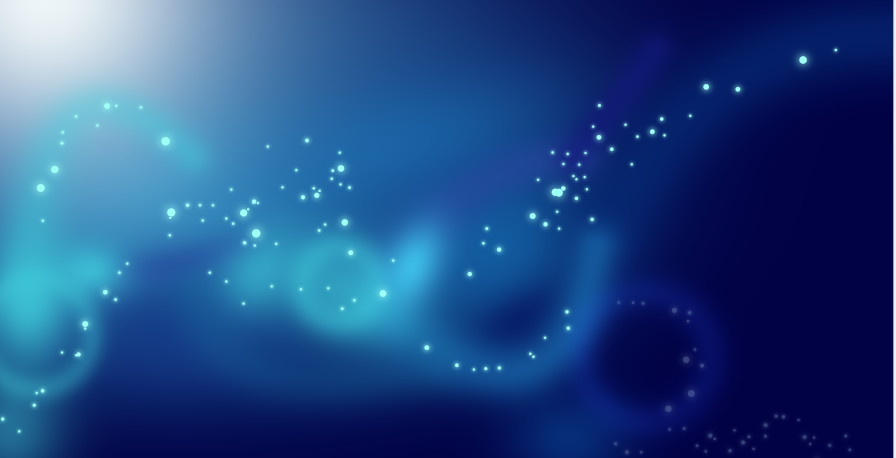
Reproduce this background procedurally as a WebGL 1 fragment shader.

```glsl
precision highp float;
// Abstract deep-blue backdrop: a pale light in the upper left, curling cyan
// ribbons and scattered sparks. Soft elliptical glows build the light, Bezier
// distances build the ribbons, and hashed points along curves build the sparks.
uniform vec2 u_resolution;

const float ASPECT = 1.954;

float hash(float n) {
  return fract(sin(n * 12.9898) * 43758.55);
}

vec2 bezier(vec2 a, vec2 b, vec2 c, float t) {
  return mix(mix(a, b, t), mix(b, c, t), t);
}

// Tilted elliptical glow, 1 at its centre
float glow(vec2 p, vec2 center, vec2 radius, float angle) {
  vec2 d = p - center;
  float s = sin(angle), k = cos(angle);
  d = vec2(k * d.x + s * d.y, k * d.y - s * d.x) / radius;
  return exp(-dot(d, d));
}

// Soft curve whose width runs from w0 to w1
float ribbon(vec2 p, vec2 a, vec2 b, vec2 c, float w0, float w1) {
  float best = 9.0;
  vec2 start = a;
  for (int i = 1; i <= 16; i++) {
    float t = float(i) / 16.0;
    vec2 end = bezier(a, b, c, t);
    vec2 e = end - start, q = p - start;
    float h = clamp(dot(q, e) / dot(e, e), 0.0, 1.0);
    float width = mix(w0, w1, t - (1.0 - h) / 16.0);
    best = min(best, length(q - e * h) / width);
    start = end;
  }
  return exp(-best * best);
}

float ring(vec2 p, vec2 center, float radius, float width) {
  float d = (length(p - center) - radius) / width;
  return exp(-d * d);
}

// Sparks scattered around a curve
float sparks(vec2 p, vec2 a, vec2 b, vec2 c, float spread, float count, float seed) {
  float light = 0.0, pixel = 1.0 / u_resolution.y;
  for (int i = 0; i < 36; i++) {
    float n = float(i);
    if (n >= count) break;
    float k = seed + n * 4.17;
    float angle = 6.2832 * hash(k + 1.3);
    vec2 offset = spread * hash(k + 2.1) * vec2(cos(angle), sin(angle));
    float d = length(p - bezier(a, b, c, (n + hash(k)) / count) - offset);
    float r = mix(0.003, 0.01, pow(hash(k + 3.7), 4.0));
    float core = 1.0 - smoothstep(r - pixel, r + pixel, d);
    light = max(light, max(core, 0.45 * exp(-d * d / (r * r * 3.0))));
  }
  return light;
}

void main() {
  vec2 uv = gl_FragCoord.xy / u_resolution;
  vec2 p = uv * vec2(ASPECT, 1.0);
  vec3 cyan = vec2(0.25, 0.82).xyy + vec3(0.0, 0.0, 0.05);
  vec3 violet = vec3(0.15, 0.28, 0.62);

  // Navy ground with broad blue and teal light
  vec3 col = vec3(0.005, 0.005, 0.27);
  vec2 e = (p - vec2(0.45, 0.62)) / vec2(0.9, 0.5);
  float body = dot(e, e);
  col = mix(col, vec3(0.06, 0.23, 0.51), exp(-body * body));
  col = mix(col, vec3(0.2, 0.42, 0.62), 0.65 * glow(p, vec2(0.45, 0.97), vec2(0.62, 0.3), 0.0));
  col = mix(col, vec3(0.17, 0.56, 0.76), 0.9 * glow(p, vec2(0.34, 0.58), vec2(0.4, 0.25), 0.0));
  col = mix(col, vec3(0.1, 0.42, 0.68), 0.7 * glow(p, vec2(0.85, 0.68), vec2(0.35, 0.12), 0.25));
  col = mix(col, vec3(0.07, 0.38, 0.64), 0.9 * glow(p, vec2(1.08, 0.46), vec2(0.2, 0.17), 0.5));
  col = mix(col, vec3(0.93, 0.96, 0.97), glow(p, vec2(0.1, 1.01), vec2(0.39, 0.37), 0.0));

  // Shadows below the flare and inside the curl
  col = mix(col, vec3(0.08, 0.22, 0.53), 0.7 * glow(p, vec2(0.38, 0.27), vec2(0.18, 0.13), 0.0));
  col = mix(col, vec3(0.02, 0.1, 0.4), 0.85 * glow(p, vec2(1.13, 0.29), vec2(0.12, 0.06), 0.55));

  // Long sweep from the right edge into the curl
  col = mix(col, vec3(0.02, 0.16, 0.45), 0.75 * ribbon(p, vec2(2.0, 0.92), vec2(1.55, 0.95), vec2(1.33, 0.5), 0.09, 0.09));
  col = mix(col, vec3(0.09, 0.4, 0.66), 0.75 * ribbon(p, vec2(1.3, 0.46), vec2(1.22, 0.0), vec2(0.84, 0.32), 0.05, 0.07));

  // Violet strand rising out of the central flare
  col = mix(col, violet, 0.65 * ribbon(p, vec2(0.88, 0.42), vec2(1.0, 0.64), vec2(1.27, 0.66), 0.07, 0.04));
  col = mix(col, vec3(0.07, 0.1, 0.48), 0.7 * ribbon(p, vec2(1.25, 0.66), vec2(1.33, 0.75), vec2(1.43, 0.89), 0.04, 0.04));
  col = mix(col, violet, 0.6 * ribbon(p, vec2(0.2, 0.41), vec2(0.36, 0.4), vec2(0.52, 0.46), 0.04, 0.04));

  // Cyan swirls and flares
  col = mix(col, cyan, 0.4 * ribbon(p, vec2(0.06, 0.35), vec2(0.08, 0.98), vec2(0.42, 0.66), 0.07, 0.04));
  col = mix(col, cyan, 0.75 * glow(p, vec2(0.06, 0.34), vec2(0.1, 0.15), 0.0));
  col = mix(col, cyan, 0.8 * glow(p, vec2(0.2, 0.41), vec2(0.08, 0.06), 0.0));
  col = mix(col, cyan, 0.35 * ring(p, vec2(0.08, 0.27), 0.12, 0.03));
  col = mix(col, cyan, 0.5 * glow(p, vec2(0.02, 0.06), vec2(0.12, 0.13), 0.0));
  col = mix(col, cyan, 0.55 * glow(p, vec2(0.56, 0.4), vec2(0.1, 0.08), 0.8));
  col = mix(col, cyan, 0.65 * glow(p, vec2(0.76, 0.36), vec2(0.16, 0.11), -0.5));
  col = mix(col, cyan, 0.4 * ring(p, vec2(0.74, 0.38), 0.08, 0.035));
  col = mix(col, vec3(0.25, 0.8, 0.95), 0.85 * glow(p, vec2(0.9, 0.42), vec2(0.1, 0.06), 1.1));
  col = mix(col, vec3(0.09, 0.4, 0.62), 0.35 * ribbon(p, vec2(0.42, 0.36), vec2(0.5, 0.08), vec2(0.95, 0.2), 0.06, 0.06));

  // Dim reflections in the lower right
  col += vec3(0.02, 0.05, 0.12) * ring(p, vec2(1.41, 0.22), 0.14, 0.04);
  col += vec3(0.02, 0.17, 0.2) * glow(p, vec2(1.24, 0.04), vec2(0.13, 0.1), 0.0);

  // Sparks, bright along the ribbons and grey in the reflection
  float s = sparks(p, vec2(0.42, 0.52), vec2(0.6, 0.56), vec2(0.76, 0.62), 0.12, 36.0, 3.0);
  s = max(s, sparks(p, vec2(1.19, 0.53), vec2(1.28, 0.62), vec2(1.4, 0.74), 0.09, 26.0, 41.0));
  s = max(s, sparks(p, vec2(1.38, 0.66), vec2(1.5, 0.8), vec2(1.86, 0.91), 0.04, 7.0, 77.0));
  s = max(s, sparks(p, vec2(0.92, 0.25), vec2(1.15, 0.1), vec2(1.26, 0.34), 0.03, 10.0, 12.0));
  s = max(s, sparks(p, vec2(0.48, 0.4), vec2(0.75, 0.3), vec2(1.2, 0.54), 0.08, 16.0, 95.0));
  s = max(s, sparks(p, vec2(0.08, 0.5), vec2(0.12, 0.86), vec2(0.37, 0.72), 0.05, 11.0, 58.0));
  s = max(s, sparks(p, vec2(0.06, 0.04), vec2(0.12, 0.25), vec2(0.3, 0.45), 0.08, 14.0, 23.0));
  col = mix(col, vec3(0.62, 1.0, 0.96), s);
  float grey = sparks(p, vec2(1.33, 0.03), vec2(1.65, 0.06), vec2(1.85, 0.04), 0.08, 30.0, 64.0);
  grey = max(grey, sparks(p, vec2(1.33, 0.33), vec2(1.56, 0.4), vec2(1.53, 0.1), 0.04, 10.0, 31.0));
  col = mix(col, vec3(0.45, 0.55, 0.72), 0.45 * grey);

  // Pale right margin
  col = mix(col, vec3(0.93, 0.94, 0.97), smoothstep(0.996, 0.998, uv.x));
  gl_FragColor = vec4(col, 1.0);
}
```
